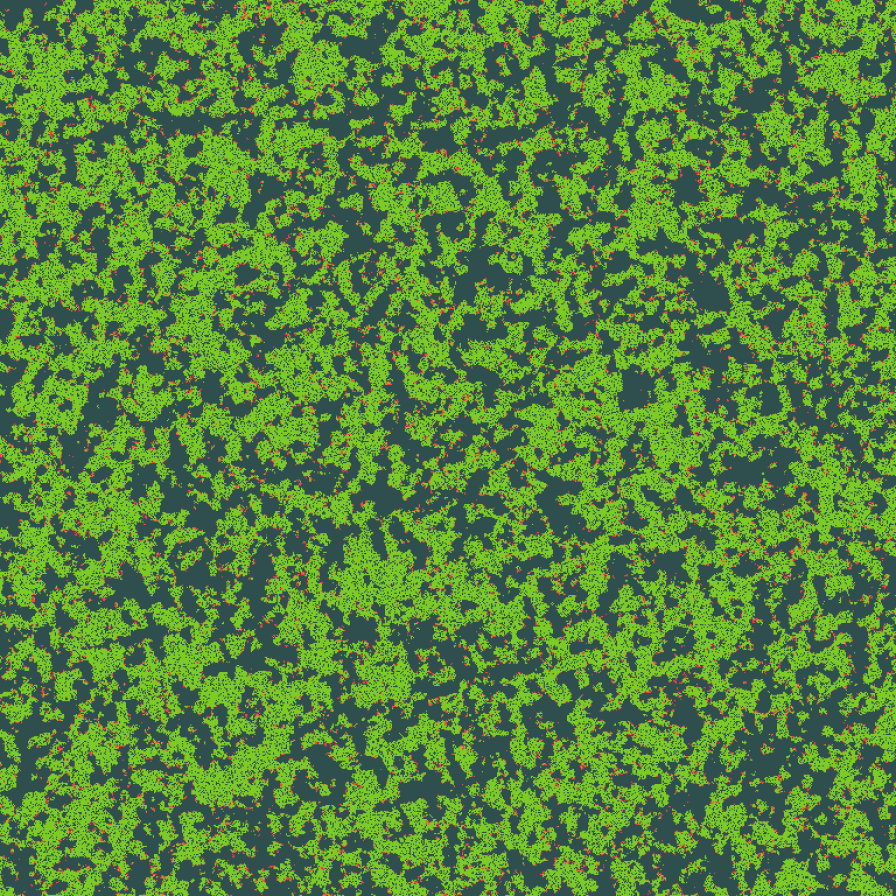
Reproduce this texture procedurally as a WebGL 2 fragment shader.

```glsl
#version 300 es
precision highp float;
// Patchy growth on a fine square lattice: speckled green colonies on dark slate,
// with small red clusters along their ragged fronts. Rotated value noise shapes
// the colonies, an integer hash sets each cell, and pixels average their cells.

uniform vec2 u_resolution;
out vec4 fragColor;

const float CELLS = 768.0; // lattice cells across the canvas

float hash(vec2 p, uint seed) {
    uvec2 q = uvec2(ivec2(p)) * uvec2(1597u, 3571u) + seed * 7919u;
    uint h = (q.x ^ (q.y << 16u) ^ (q.y >> 7u)) * 747796u + 28911u;
    h = (h ^ (h >> 15u)) * 739391u;
    h = (h ^ (h >> 13u)) * 972663u;
    h ^= h >> 16u;
    return float(h >> 8u) / 16777216.0;
}

// Value noise, centred on zero
float noise(vec2 p, uint seed) {
    vec2 i = floor(p);
    vec2 f = p - i;
    f = f * f * (3.0 - 2.0 * f);
    float low = mix(hash(i, seed), hash(i + vec2(1, 0), seed), f.x);
    float high = mix(hash(i + vec2(0, 1), seed), hash(i + vec2(1, 1), seed), f.x);
    return mix(low, high, f.y) - 0.5;
}

// Colony strength: broad patches, blobs, then ragged edges
float colonyField(vec2 cell) {
    mat2 turn = mat2(0.8, 0.6, -0.6, 0.8);
    vec2 p = turn * cell;
    float field = 0.42 * noise(p / 26.0, 1u);
    p = turn * p;
    field += noise(p / 9.0, 2u);
    p = turn * p;
    field += 0.6 * noise(p / 4.4, 3u);
    p = turn * p;
    return field + 0.35 * noise(p / 2.1, 4u);
}

vec3 cellColor(vec2 cell) {
    float field = colonyField(cell) + 0.045;

    // Green cells with random gaps on slate
    float fill = 0.8 * smoothstep(-0.06, 0.06, field);
    vec3 color = hash(cell, 5u) < fill ? vec3(0.49, 0.80, 0.15) : vec3(0.184, 0.31, 0.31);

    // Red clusters on the front between both
    bool onFront = abs(field) < 0.08;
    bool inCluster = noise(cell / 2.4, 6u) > 0.1;
    if (onFront && inCluster && hash(cell, 7u) < 0.42) color = vec3(1.0, 0.25, 0.25);
    return color;
}

void main() {
    // Average all cells under the pixel, weighted by the area they cover
    float cellsPerPixel = CELLS / min(u_resolution.x, u_resolution.y);
    vec2 lower = (gl_FragCoord.xy - 0.5) * cellsPerPixel;
    vec2 upper = lower + cellsPerPixel;
    vec2 first = floor(lower);
    int span = min(int(ceil(cellsPerPixel)) + 1, 8);
    vec3 sum = vec3(0.0);
    float total = 0.0;
    for (int y = 0; y < span; y++) {
        for (int x = 0; x < span; x++) {
            vec2 cell = first + vec2(x, y);
            vec2 cover = max(min(upper, cell + 1.0) - max(lower, cell), 0.0);
            float area = cover.x * cover.y;
            if (area > 0.0) sum += area * cellColor(cell);
            total += area;
        }
    }
    fragColor = vec4(sum / total, 1.0);
}
```
